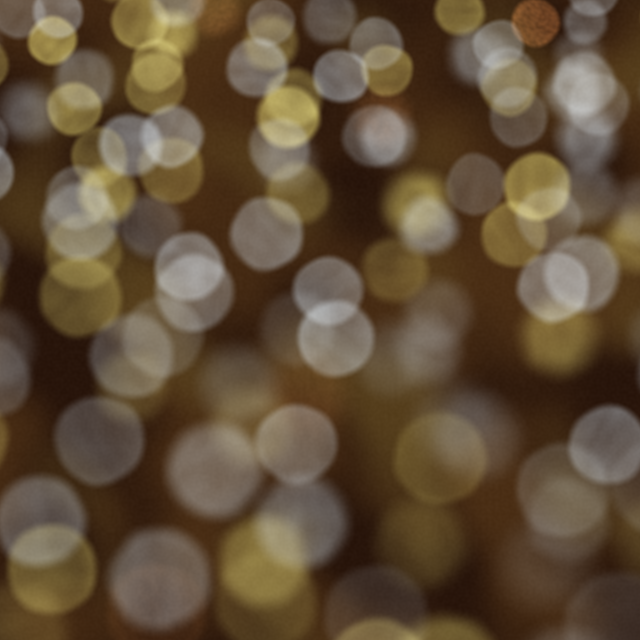
This background is drawn by a three.js fragment shader. Its source:

```glsl
#define DISC_COUNT 128
#define NEAR_RADIUS 0.090
#define FAR_RADIUS 0.041
#define GOLDEN 0.618034
#define EDGE_BLUR 0.19
#define GRAIN 0.014
#define SHADOW_BROWN vec3(0.155, 0.08, 0.04)
#define AMBER_BROWN vec3(0.29, 0.18, 0.08)
#define OLIVE_GLOW vec3(0.36, 0.27, 0.12)
#define SILVER vec3(0.85, 0.94, 1.00)
#define GOLD vec3(1.05, 0.98, 0.50)
#define COPPER vec3(0.72, 0.42, 0.22)

varying vec2 vUv;

vec4 hash4(float n) {
  return fract(sin(n * vec4(12.99, 78.23, 39.43, 57.31) + 1.7) * 43758.5);
}

vec2 gradient(vec2 cell) {
  float a = 6.2832 * fract(sin(dot(cell, vec2(127.1, 311.7))) * 43758.5);
  return vec2(cos(a), sin(a));
}

// Gradient noise, about -0.7 to 0.7
float noise(vec2 p) {
  vec2 i = floor(p), f = fract(p);
  vec2 u = f * f * f * (f * (f * 6.0 - 15.0) + 10.0);
  vec2 e = vec2(1.0, 0.0);
  float low = mix(dot(gradient(i), f), dot(gradient(i + e), f - e), u.x);
  float high = mix(dot(gradient(i + e.yx), f - e.yx), dot(gradient(i + 1.0), f - 1.0), u.x);
  return mix(low, high, u.y);
}

// Dark brown ground with blurred amber and olive patches
vec3 ground(vec2 p) {
  float light = noise(p * 4.3 + 3.1) + 0.4 * noise(p * 9.0 + 7.7);
  float olive = noise(p * 5.0 + 21.4);
  vec3 color = mix(SHADOW_BROWN, AMBER_BROWN, smoothstep(-0.4, 0.5, light + 0.1 * p.y));
  return mix(color, OLIVE_GLOW, 0.8 * smoothstep(0.0, 0.5, olive + 0.12 * p.y));
}

// Light of one disc; q is the offset from its centre in radii
vec3 discLight(vec2 q, float height, float paired, float id) {
  vec4 h = hash4(id + 40.0);
  float d = length(q);
  float blur = EDGE_BLUR + 0.45 * pow(h.x, 4.0);
  float mask = 1.0 - smoothstep(1.0 - blur, 1.0 + 0.3 * blur, d);

  float isGold = step(0.74 - 0.3 * paired, h.y);
  float isCopper = step(h.y, 0.025);
  vec3 tint = mix(mix(SILVER, GOLD, isGold), COPPER, isCopper);
  float strength = mix(0.10, 0.31, h.z * h.z) + 0.13 * height * height + 0.03 * isGold;

  // Streaks across the disc and a brighter rim on one side
  float angle = 6.2832 * h.w;
  vec2 axis = vec2(cos(angle), sin(angle));
  vec2 streak = vec2(dot(q, axis) * 1.2, dot(q, vec2(-axis.y, axis.x)) * 3.0);
  float texture = 0.16 * noise(streak + id * 5.3) + 0.25 * noise(q * 1.4 + id * 3.1);
  texture += isCopper * 0.35 * noise(streak * vec2(4.0, 2.0) + id);
  float rim = smoothstep(0.5, 0.95, d) * (0.03 + 0.18 * max(dot(q, axis), 0.0));
  return tint * strength * mask * (1.0 + texture + rim);
}

void main() {
  vec2 p = vUv;
  vec3 color = ground(p);
  vec2 warped = p + 0.005 * vec2(noise(p * 17.0), noise(p * 17.0 + 50.0));

  // Discs shrink and crowd together toward the top
  for (int i = 0; i < DISC_COUNT; i++) {
    float id = float(i);
    // Every third disc hangs below the one before it
    float paired = step(1.5, mod(id, 3.0));
    float slot = id - paired;
    float t = (slot + 0.5) / float(DISC_COUNT);
    float radius = 1.0 / mix(1.0 / NEAR_RADIUS, 1.0 / FAR_RADIUS, t);
    float height = (0.086 - radius) / 0.043;
    vec2 center = vec2(fract(slot * GOLDEN + 0.21) * 1.16 - 0.08, height);
    vec4 h = hash4(id);
    center += radius * (hash4(slot + 9.0).xy - 0.5) * vec2(1.3, 1.6);
    center += paired * radius * vec2(0.7 * h.x - 0.35, -0.6 - 0.7 * h.y);
    vec2 q = (warped - center) / (radius * mix(0.9, 1.08, h.z));
    if (dot(q, q) < 1.5) {
      color = 1.0 - (1.0 - color) * (1.0 - discLight(q, height, paired, id));
    }
  }

  // Fine grain
  color += GRAIN * (noise(p * 190.0) + 0.6 * noise(p * 95.0 + 11.0));
  gl_FragColor = vec4(clamp(color, 0.0, 1.0), 1.0);
}
```
